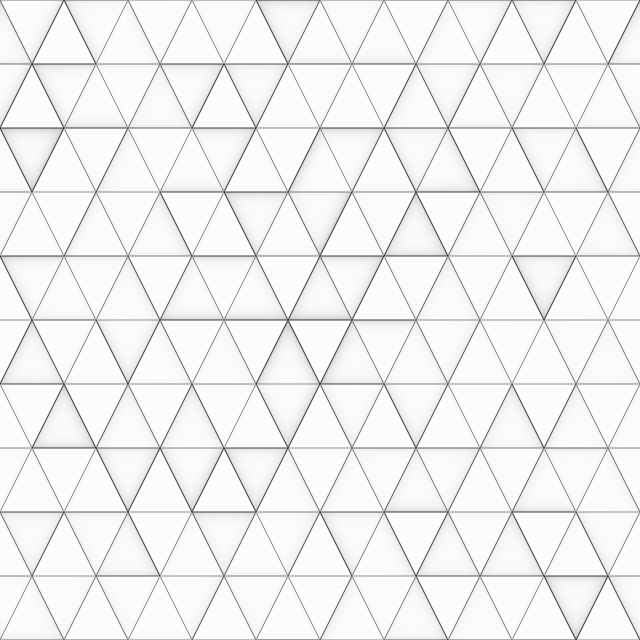
Give the GLSL for this pattern, as a WebGL 1 fragment shader.

```glsl
precision highp float;

uniform vec2 u_resolution;

const float REPEATS = 10.0;         // triangle bases across, rows down
const float LINE_WIDTH = 0.0135;    // in units of one cell
const float SHADOW_STRENGTH = 0.20;
const float SHADOW_REACH = 0.072;   // in units of one cell
const float FACE_TONE = 0.987;
const float SHALLOW_GAP_TONE = 0.50;
const float DEEP_GAP_TONE = 0.12;
const float SLANT = 0.894427;       // horizontal offset to slanted edge distance

// Height of a tile; columns count half bases and wrap with the rows.
float tileHeight(float column, float row) {
  vec2 id = mod(vec2(column, row), vec2(2.0 * REPEATS, REPEATS));
  vec3 p = fract(vec3(id.xyx) * vec3(0.1031, 0.1030, 0.0973) + 0.37);
  p += dot(p, p.yzx + 33.33);
  return fract((p.x + p.y) * p.z);
}

// Part of a pixel covered by a line whose centre lies at the given distance.
float lineCoverage(float dist, float pixel) {
  float halfLine = 0.5 * LINE_WIDTH;
  float inner = max(dist - 0.5 * pixel, -halfLine);
  float outer = min(dist + 0.5 * pixel, halfLine);
  return max(outer - inner, 0.0) / pixel;
}

// Light left beside a taller neighbour.
float edgeLight(float dist, float rise) {
  return 1.0 - SHADOW_STRENGTH * max(rise, 0.0) * exp(-dist / SHADOW_REACH);
}

// Darkness of the gap between two tiles, deeper for larger steps.
float gapDarkness(float dist, float rise, float pixel) {
  float tone = mix(SHALLOW_GAP_TONE, DEEP_GAP_TONE, smoothstep(0.0, 0.6, abs(rise)));
  return lineCoverage(dist, pixel) * (1.0 - tone);
}

void main() {
  vec2 p = gl_FragCoord.xy / u_resolution * REPEATS;
  float pixel = REPEATS / min(u_resolution.x, u_resolution.y);

  // Find the triangle; alternate rows shift by half a base.
  float row = floor(p.y);
  float rise = fract(p.y);
  float parity = mod(row, 2.0);
  float x = p.x - 0.5 * parity;
  bool pointsUp = abs(fract(x) - 0.5) < 0.5 * (1.0 - rise);
  float column = parity + (pointsUp ? 2.0 * floor(x) + 1.0 : 2.0 * floor(x + 0.5));

  // Distances to the left, right and base edges.
  float baseDist = pointsUp ? rise : 1.0 - rise;
  float offset = p.x - 0.5 * column;
  float halfWidth = 0.5 * (1.0 - baseDist);
  float leftDist = (halfWidth + offset) * SLANT;
  float rightDist = (halfWidth - offset) * SLANT;

  // Height steps to the three neighbours.
  float height = tileHeight(column, row);
  float leftRise = tileHeight(column - 1.0, row) - height;
  float rightRise = tileHeight(column + 1.0, row) - height;
  float baseRise = tileHeight(column, row + (pointsUp ? -1.0 : 1.0)) - height;

  // Soft shadows multiply in the corners; the gaps lie on top.
  float tone = FACE_TONE * edgeLight(leftDist, leftRise)
             * edgeLight(rightDist, rightRise) * edgeLight(baseDist, baseRise);
  float gap = max(gapDarkness(baseDist, baseRise, pixel),
                  max(gapDarkness(leftDist, leftRise, pixel),
                      gapDarkness(rightDist, rightRise, pixel)));

  gl_FragColor = vec4(vec3(tone * (1.0 - gap)), 1.0);
}
```
